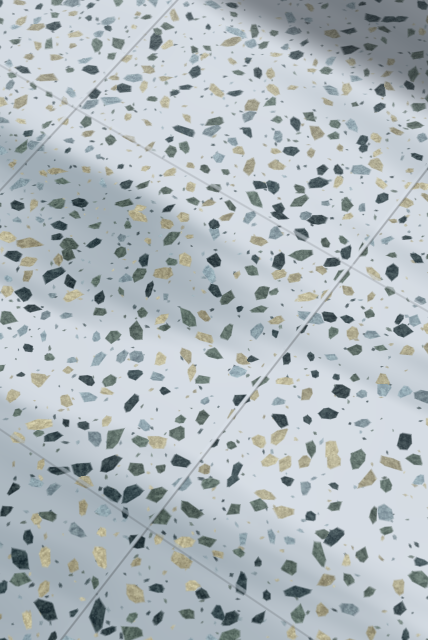
This texture is drawn by a WebGL 1 fragment shader. Its source:

```glsl
precision highp float;
uniform vec2 u_resolution;

#define CHIP_CELL 0.043
#define SPECK_CELL 0.021
#define CHIP_DENSITY 0.88
#define SPECK_DENSITY 0.42
#define PERSPECTIVE 0.30
#define GROUT_WIDTH 0.0032
#define LIT vec3(0.835, 0.862, 0.892)
#define SHADE vec3(0.625, 0.675, 0.710)
#define SLATE vec3(0.15, 0.215, 0.235)
#define GREEN vec3(0.30, 0.365, 0.335)
#define OCHRE vec3(0.635, 0.610, 0.490)
#define BLUE_GREY vec3(0.47, 0.55, 0.585)

float hash(vec2 p) {
  vec3 a = fract(vec3(p.xyx) * 0.1031);
  a += dot(a, a.yzx + 33.33);
  return fract((a.x + a.y) * a.z);
}

float noise(vec2 p) {
  vec2 i = floor(p), f = fract(p);
  f = f * f * (3.0 - 2.0 * f);
  return mix(mix(hash(i), hash(i + vec2(1, 0)), f.x),
             mix(hash(i + vec2(0, 1)), hash(i + vec2(1, 1)), f.x), f.y);
}

mat2 rotation(float a) {
  return mat2(cos(a), -sin(a), sin(a), cos(a));
}

// Irregular convex stone: intersection of seven jittered half planes
float stone(vec2 v, float radius, vec2 seed) {
  v = rotation(6.2832 * hash(seed + 5.3)) * v;
  v *= vec2(mix(0.62, 1.0, hash(seed + 9.1)), 1.22);
  float d = -1.0;
  for (int k = 0; k < 7; k++) {
    float fk = float(k);
    float a = (fk + 0.8 * hash(seed + fk * 3.7)) * 0.8976;
    float reach = radius * (1.0 - 0.42 * hash(seed + fk * 2.3 + 40.0));
    d = max(d, dot(v, vec2(cos(a), sin(a))) - reach);
  }
  return d;
}

// Nearest scattered stone: x = distance in cells, y = random id
vec2 scatter(vec2 q, float density, vec2 radii, float seed) {
  vec2 cell = floor(q), best = vec2(1.0, 0.0);
  for (int j = -1; j <= 1; j++) {
    for (int i = -1; i <= 1; i++) {
      vec2 c = cell + vec2(i, j);
      vec2 s = c + seed;
      if (hash(s + 71.7) > density) continue;
      vec2 center = c + 0.5 + 0.66 * (vec2(hash(s + 1.9), hash(s + 17.3)) - 0.5);
      float d = stone(q - center, mix(radii.x, radii.y, hash(s + 29.5)), s);
      if (d < best.x) best = vec2(d, hash(s + 53.1));
    }
  }
  return best;
}

vec3 stoneColor(float id, vec2 q) {
  vec3 c = SLATE;
  c = mix(c, GREEN, step(0.27, id));
  c = mix(c, OCHRE, step(0.49, id));
  c = mix(c, BLUE_GREY, step(0.82, id));
  c *= 0.88 + 0.3 * fract(id * 37.0);
  vec2 grain = rotation(id * 19.0) * q;
  float mottle = 0.6 * noise(grain * vec2(110.0, 240.0)) + 0.4 * noise(grain * 420.0);
  return c + (mottle - 0.48) * vec3(0.25, 0.26, 0.24);
}

// Soft folds of light running down to the right
float foldedLight(vec2 p) {
  float s = p.y + 0.5 * p.x + 0.035 * (noise(p * 3.5) - 0.5);
  float along = p.x - 0.5 * p.y + 3.0;
  float broad = noise(vec2(s * 13.0 + 2.0, along * 1.8));
  float fine = noise(vec2(s * 31.0, along * 2.6 + 8.0));
  float l = smoothstep(0.18, 0.62, 0.72 * broad + 0.28 * fine);
  l = mix(l, 1.0, 0.65 * smoothstep(0.78, 0.95, s));
  float lowerLeft = smoothstep(0.28, 0.44, p.y + 0.69 * p.x);
  return l * mix(0.22, 1.0, lowerLeft);
}

float lineSide(vec2 p, vec2 a, vec2 b) {
  vec2 n = normalize(b - a);
  return n.x * (p.y - a.y) - n.y * (p.x - a.x);
}

// Pale joint with a thin dark lip on one side
vec3 grout(vec3 c, float d, float strength, float light, float px) {
  float joint = 1.0 - smoothstep(GROUT_WIDTH - px, GROUT_WIDTH + px, abs(d));
  float lip = 1.0 - smoothstep(0.0003, 0.0012 + px, abs(d + GROUT_WIDTH));
  c = mix(c, mix(SHADE, LIT, light) * 1.015, joint * strength);
  return mix(c, c * 0.78, lip * strength);
}

void main() {
  vec2 p = gl_FragCoord.xy / u_resolution.y;
  float px = 1.0 / u_resolution.y;
  float depth = 1.0 - PERSPECTIVE * p.y;
  vec2 q = vec2(p.x - 0.33, p.y) / depth + 2.0;
  float light = foldedLight(p);
  vec3 color = mix(SHADE, LIT, light);
  color += 0.012 * (noise(p * 9.0) - 0.5);

  // Specks first, larger chips over them
  float soft = px + 0.0014 * abs(p.y - 0.45);
  vec2 speck = scatter(q / SPECK_CELL, SPECK_DENSITY, vec2(0.07, 0.22), 113.0);
  vec2 chip = scatter(q / CHIP_CELL, CHIP_DENSITY, vec2(0.19, 0.43), 7.0);
  float speckMask = 1.0 - smoothstep(-soft, soft, speck.x * SPECK_CELL * depth);
  float chipMask = 1.0 - smoothstep(-soft, soft, chip.x * CHIP_CELL * depth);
  vec3 speckTone = stoneColor(speck.y, q);
  vec3 chipTone = stoneColor(chip.y, q);
  float veil = 0.02 + 0.13 * light + 0.12 * smoothstep(0.6, 1.0, p.y);
  color = mix(color, mix(speckTone, LIT, veil + 0.08), speckMask * 0.9);
  color = mix(color, mix(chipTone, LIT, veil), chipMask);

  // Tile joints
  color = grout(color, lineSide(p, vec2(0.0, 0.707), vec2(0.273, 1.0)), 0.85, light, px);
  color = grout(color, lineSide(p, vec2(0.091, 0.0), vec2(0.667, 0.74)), 0.95, light, px);
  color = grout(color, lineSide(p, vec2(0.0, 0.902), vec2(0.667, 0.518)), 0.5, light, px);
  color = grout(color, lineSide(p, vec2(0.0, 0.333), vec2(0.495, 0.0)), 0.6, light, px);

  // Deep shadow in the upper right corner
  float corner = smoothstep(1.15, 1.22, p.y + 0.5 * p.x + 0.02 * noise(p * 8.0));
  color *= mix(vec3(1.0), vec3(0.59, 0.60, 0.61), corner);
  gl_FragColor = vec4(clamp(color, 0.0, 1.0), 1.0);
}
```
